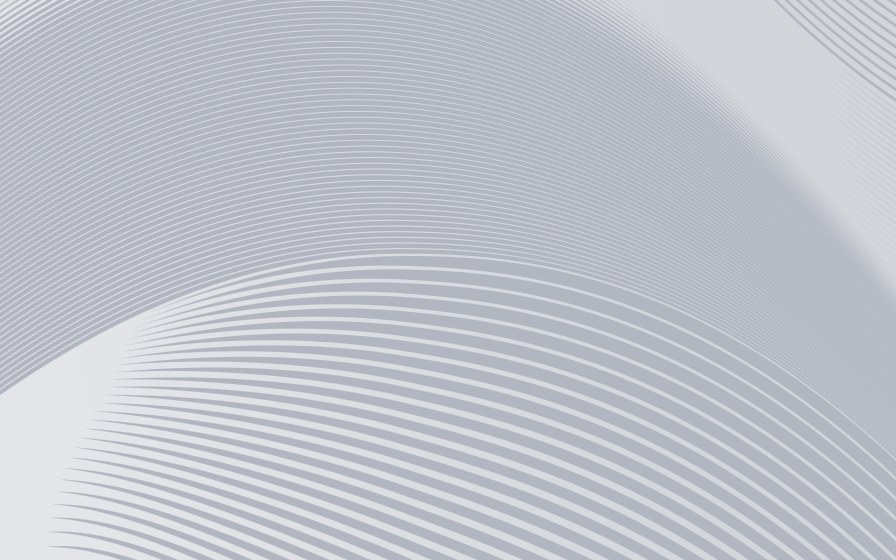
Write a Shadertoy shader that draws this background.

```glsl
// Silvery sheets of fine curved stripes, overlapping like folded ribbons.
// Each sheet is a family of arcs: a phase counts the stripes across it, and
// a light share sets how wide the pale part of each stripe is.

const vec3 SLATE = vec3(0.698, 0.714, 0.753);
const vec3 PEARL = vec3(0.895, 0.900, 0.912);
const vec3 SILVER = vec3(0.825, 0.838, 0.855);

// Crest of the lower sheet, steeper on its right flank
float foldCrest(float x) {
    float dx = x - 0.72;
    return 0.546 - 0.488 * pow(abs(dx), dx < 0.0 ? 2.0 : 2.25);
}

// Outer arc where the upper sheet dissolves into light
float outerArc(float x) {
    float dx = x - 0.5625;
    return 1.094 - 0.6 * dx * dx;
}

// Lower edge of the corner sheet
float cornerArc(float x) {
    float dx = x - 1.375;
    return 1.0 - dx + 0.72 * dx * dx;
}

// Integral of a unit pulse train whose pulses have the given share
float pulseSum(float phase, float share) {
    return floor(phase) * share + min(fract(phase), share);
}

// Box-filtered stripes centred on whole phases: 1 is pale, 0 is dark
float stripes(float phase, float share, float footprint) {
    float width = max(footprint, 1e-4);
    float start = phase + 0.5 * share - 0.5 * width;
    return clamp((pulseSum(start + width, share) - pulseSum(start, share)) / width, 0.0, 1.0);
}

// Stripe count below the crest, with spacing that grows with depth
float fanPhase(float x, float depth) {
    float spacing = 0.0385 - 0.0469 * exp(-1.6 * x);
    float growth = 0.00021 + 0.00052 * exp(-4.8 * x);
    float root = sqrt(max(spacing * spacing + 4.0 * growth * max(depth, 0.0), 0.0));
    return (root - spacing) / (2.0 * growth);
}

// Pale share of the fan: broad at the left, thin along the crest
float fanShare(vec2 p, float phase) {
    float inset = max(p.x - 0.02 - 1.25 * p.y * p.y, 0.0);
    float share = 0.16 + 0.25 * smoothstep(0.0, 14.0, phase);
    return min(share + 0.84 * exp(-6.0 * inset), 1.0);
}

void mainImage(out vec4 fragColor, in vec2 fragCoord) {
    vec2 p = fragCoord / iResolution.y;
    float pixel = 1.0 / iResolution.y;
    float crest = foldCrest(p.x);

    // Lower fan
    float fan = fanPhase(p.x, crest - p.y);
    float fanLight = stripes(fan, fanShare(p, fan), fwidth(fan));

    // Upper sheet of thin arcs, fading to plain light beyond its outer arc
    float across = (p.y - crest) / (outerArc(p.x) - crest);
    float arcs = across * 53.0;
    float fade = smoothstep(0.94, 1.25, across);
    float arcShare = mix(0.2 - 0.05 * smoothstep(0.0, 0.5, across), 1.0, fade);
    float arcLight = stripes(arcs, arcShare, fwidth(arcs));

    // Corner sheet, with a faint finer echo below its edge
    float rise = p.y - cornerArc(p.x);
    float corner = rise / 0.019;
    float cornerLight = stripes(corner, 0.68, fwidth(corner));
    float echo = rise / 0.012;
    float echoLight = stripes(echo, 0.65, fwidth(echo));
    float echoDepth = 0.35 * smoothstep(1.42, 1.6, p.x) * smoothstep(-0.4, -0.02, rise);
    float outside = smoothstep(-pixel, pixel, rise);
    float cornerMask = mix(1.0 - echoDepth * (1.0 - echoLight), cornerLight, outside);
    arcLight *= mix(1.0, cornerMask, fade * step(1.2, p.x));

    // Join the sheets and tint the pale parts from left to right
    float above = smoothstep(-pixel, pixel, p.y - crest);
    float light = mix(fanLight, arcLight, above);
    vec3 pale = mix(PEARL, SILVER, smoothstep(0.0, 1.5, p.x + 0.25 * p.y));
    fragColor = vec4(mix(SLATE, pale, light), 1.0);
}
```
